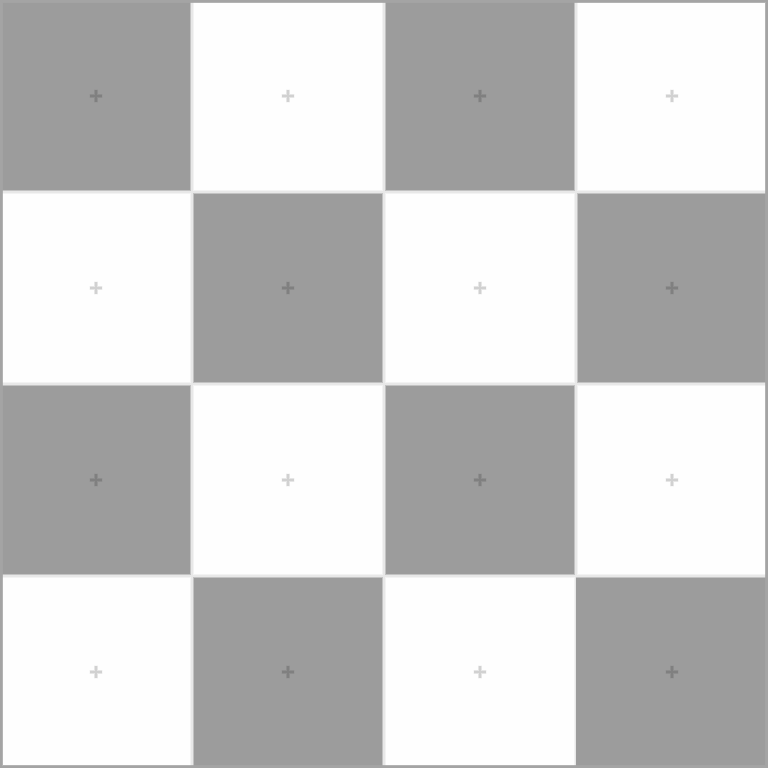
Give the GLSL for this pattern, as a Shadertoy shader.

```glsl
// A four by four checkerboard of grey and white squares with pale grid lines,
// a small plus at each square's centre and a grey frame around the tile.
// Each part is a signed distance, turned into coverage and layered in turn.

const float CELLS = 4.0;            // squares across and down
const float LINE_HALF = 0.00195;    // half width of a grid line
const float FRAME_WIDTH = 0.0037;   // frame thickness at each edge
const vec2 PLUS_ARM = vec2(0.0080, 0.0020); // half length, half thickness

const vec3 WHITE = vec3(0.996);
const vec3 GREY = vec3(0.61);
const vec3 LINE_COLOUR = vec3(0.91);
const vec3 FRAME_COLOUR = vec3(0.645);
const vec3 PLUS_ON_WHITE = vec3(0.82);
const vec3 PLUS_ON_GREY = vec3(0.50);

float boxDistance(vec2 p, vec2 halfSize) {
    vec2 d = abs(p) - halfSize;
    return length(max(d, 0.0)) + min(max(d.x, d.y), 0.0);
}

float plusDistance(vec2 p, vec2 arm) {
    return min(boxDistance(p, arm), boxDistance(p, arm.yx));
}

// Distance to the nearest cell border, p measured from the cell centre
float gridDistance(vec2 p, float halfCell, float halfWidth) {
    vec2 toEdge = halfCell - abs(p);
    return min(toEdge.x, toEdge.y) - halfWidth;
}

float frameDistance(vec2 uv, float width) {
    vec2 toEdge = min(uv, 1.0 - uv);
    return min(toEdge.x, toEdge.y) - width;
}

float coverage(float dist, float pixel) {
    return clamp(0.5 - dist / pixel, 0.0, 1.0);
}

void mainImage(out vec4 fragColor, in vec2 fragCoord) {
    vec2 uv = fragCoord / iResolution.xy;
    float pixel = 1.0 / min(iResolution.x, iResolution.y);

    // Square index, and position from the square's centre
    vec2 cell = floor(uv * CELLS);
    vec2 p = (fract(uv * CELLS) - 0.5) / CELLS;
    float isGrey = mod(cell.x + cell.y, 2.0);

    // Squares and their centre marks
    vec3 colour = mix(WHITE, GREY, isGrey);
    vec3 plusColour = mix(PLUS_ON_WHITE, PLUS_ON_GREY, isGrey);
    colour = mix(colour, plusColour, coverage(plusDistance(p, PLUS_ARM), pixel));

    // Grid lines; the lower right square covers its half of the left line
    float halfCell = 0.5 / CELLS;
    float isCorner = step(CELLS - 1.5, cell.x) * step(cell.y, 0.5);
    vec2 linePoint = vec2(mix(p.x, max(p.x, 0.0), isCorner), p.y);
    float line = gridDistance(linePoint, halfCell, LINE_HALF);
    colour = mix(colour, LINE_COLOUR, coverage(line, pixel));

    // Outer frame, equal on opposite edges so the tile wraps
    float frame = frameDistance(uv, FRAME_WIDTH);
    colour = mix(colour, FRAME_COLOUR, coverage(frame, pixel));

    fragColor = vec4(colour, 1.0);
}
```
